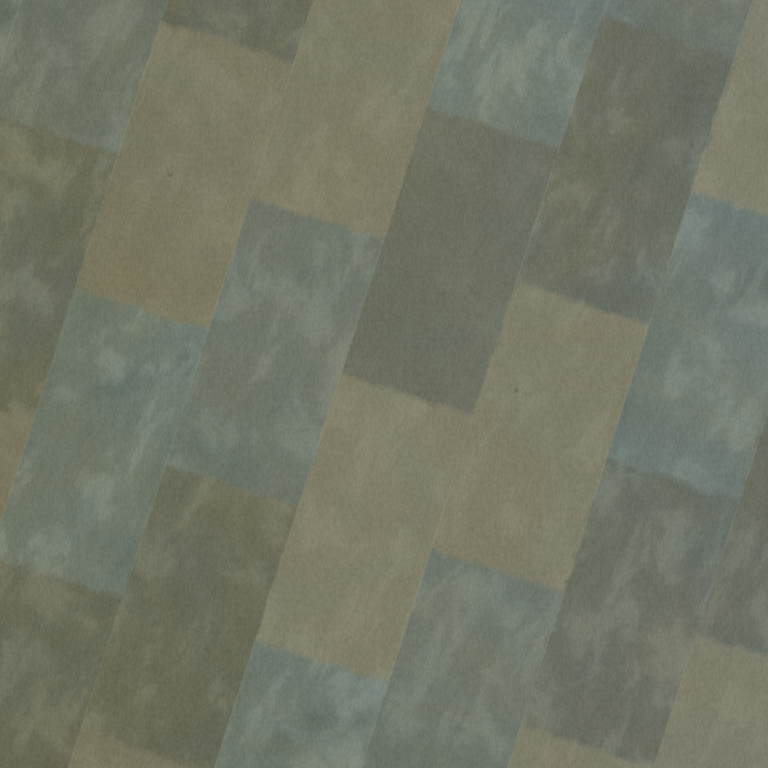
Give the GLSL for this texture, as a three.js fragment shader.

```glsl
// Slanted half-bond stone tiles in beige, olive and blue-green, with worn mottling and faint seams.
varying vec2 vUv;

const float TILT = 0.31;                    // lean of the columns, radians
const vec2 TILE_SIZE = vec2(0.1815, 0.365); // across and along a tile
const vec2 BOND_ORIGIN = vec2(0.266, 0.26);

float hash(vec2 p) {
  return fract(sin(dot(p, vec2(127.1, 311.7))) * 4375.85);
}

vec2 rotate(vec2 p, float angle) {
  float c = cos(angle), s = sin(angle);
  return vec2(c * p.x - s * p.y, s * p.x + c * p.y);
}

// Cellular noise: nearest distance and the id of that cell
vec2 cellular(vec2 p) {
  vec2 nearest = vec2(9.0, 0.0);
  for (int j = -1; j <= 1; j++) {
    for (int i = -1; i <= 1; i++) {
      vec2 cell = floor(p) + vec2(float(i), float(j));
      float d = distance(p, cell + vec2(hash(cell), hash(cell + 37.0)));
      if (d < nearest.x) nearest = vec2(d, hash(cell + 71.0));
    }
  }
  return nearest;
}

// Layered, warped sines, about -1 to 1
float clouds(vec2 p) {
  float sum = 0.0, amp = 0.5;
  for (int i = 0; i < 6; i++) {
    p = rotate(p, 1.1) * 1.75 + vec2(1.7, 4.3);
    p += 0.65 * sin(p.yx * 0.8);
    sum += amp * sin(p.x) * cos(0.7 * p.y);
    amp *= 0.72;
  }
  return sum;
}

// Running bond: column and row in xy, position within the tile in zw
vec4 bond(vec2 p) {
  vec2 q = (p - BOND_ORIGIN) / TILE_SIZE;
  float column = floor(q.x);
  q.y -= 0.5 * mod(column, 2.0);
  return vec4(column, floor(q.y), fract(q));
}

// Three tones follow each other up a column, drifting cooler to the right
vec3 toneColor(float tone, float side) {
  vec3 beige = mix(vec3(0.478, 0.468, 0.372), vec3(0.505, 0.505, 0.435), side);
  vec3 olive = mix(vec3(0.422, 0.425, 0.345), vec3(0.426, 0.445, 0.402), side);
  vec3 blue = mix(vec3(0.440, 0.470, 0.412), vec3(0.448, 0.488, 0.462), side);
  return tone < 0.5 ? beige : (tone < 1.5 ? olive : blue);
}

// Dark curved vein crossing a tile
float vein(vec2 local, float rough) {
  float path = 0.58 + 0.52 * (local.x - 0.3) + 0.05 * sin(5.0 * local.x);
  float band = 1.0 - smoothstep(0.01, 0.08, abs(local.y - path + 0.06 * rough));
  return band * smoothstep(0.15, 0.45, local.x);
}

vec3 tileColor(vec2 p, float side) {
  vec4 tile = bond(p);
  float tone = mod(tile.y + floor(tile.x / 2.0), 3.0);
  float seed = hash(tile.xy + 5.0);
  float odd = mod(tile.x, 2.0);
  float wear = tone < 0.5 ? 0.5 : mix(0.85, 1.15, seed);
  if (abs(tone - 1.0) < 0.5 && mod(tile.x, 4.0) < 0.5) wear = 0.35; // plain olive

  vec2 drift = 19.0 * vec2(seed, hash(tile.xy + 13.0));
  float broad = clouds(p * vec2(8.0, 5.0) + drift);
  float fine = clouds(p * vec2(32.0, 20.0) + drift.yx);

  vec3 color = toneColor(tone, side) + 0.012 * (seed - 0.5);
  if (tone > 1.5) color -= odd * vec3(0.004, 0.012, 0.016);
  color += wear * (0.022 * broad + 0.020 * fine);
  color += vec3(0.014, 0.002, -0.016) * wear * clouds(p * 7.0 - drift);
  float scuff = smoothstep(0.10, 0.50, fine + 0.5 * broad);
  color += wear * (0.026 * scuff - 0.006) * vec3(1.0, 1.0, 0.9);
  if (tone > 1.5 && odd < 0.5) color -= 0.032 * vein(tile.zw, fine);
  return color;
}

// Hairline along the long edges, fading in and out
float seam(vec2 p) {
  float offset = fract((p.x - BOND_ORIGIN.x) / TILE_SIZE.x + 0.5) - 0.5;
  float line = 1.0 - smoothstep(0.0002, 0.0023, abs(offset) * TILE_SIZE.x);
  float fade = sin(p.y * 11.0 + p.x * 23.0) + 0.7 * sin(p.y * 57.0 + p.x * 9.0);
  return line * (0.55 + 0.45 * smoothstep(-1.0, 1.0, fade));
}

void main() {
  vec2 p = rotate(vUv, TILT);

  // Edges are frayed, more in some places than in others
  float blur = smoothstep(-0.5, 1.0, sin(p.x * 15.0 + 2.2) * sin(p.y * 9.0 + 1.0));
  vec2 fray = vec2(clouds(vUv * 50.0), clouds(vUv.yx * 45.0 + 8.0));
  vec2 spread = vec2(mix(0.0005, 0.0016, blur), 0.0018);
  vec2 frayed = p + fray * vec2(0.0045 * blur, 0.0045);

  vec3 color = vec3(0.0);
  for (int i = 0; i < 5; i++) {
    float k = float(i);
    color += 0.2 * tileColor(frayed + vec2(mod(k * 2.0, 5.0) - 2.0, k - 2.0) * spread, vUv.x);
  }
  color += vec3(0.027, 0.027, 0.022) * seam(p);

  // Upright woven grain and rare dark specks
  vec2 grain = cellular(vUv * vec2(330.0, 170.0));
  color += 0.036 * (0.47 - grain.x) + 0.020 * (grain.y - 0.5);
  vec2 speck = cellular(vUv * 16.0);
  color -= 0.06 * step(0.985, speck.y) * (1.0 - smoothstep(0.02, 0.07, speck.x));

  // Gentle falloff toward the corners
  vec2 centered = vUv - 0.5;
  gl_FragColor = vec4(color * (1.01 - 0.07 * dot(centered, centered)), 1.0);
}
```
